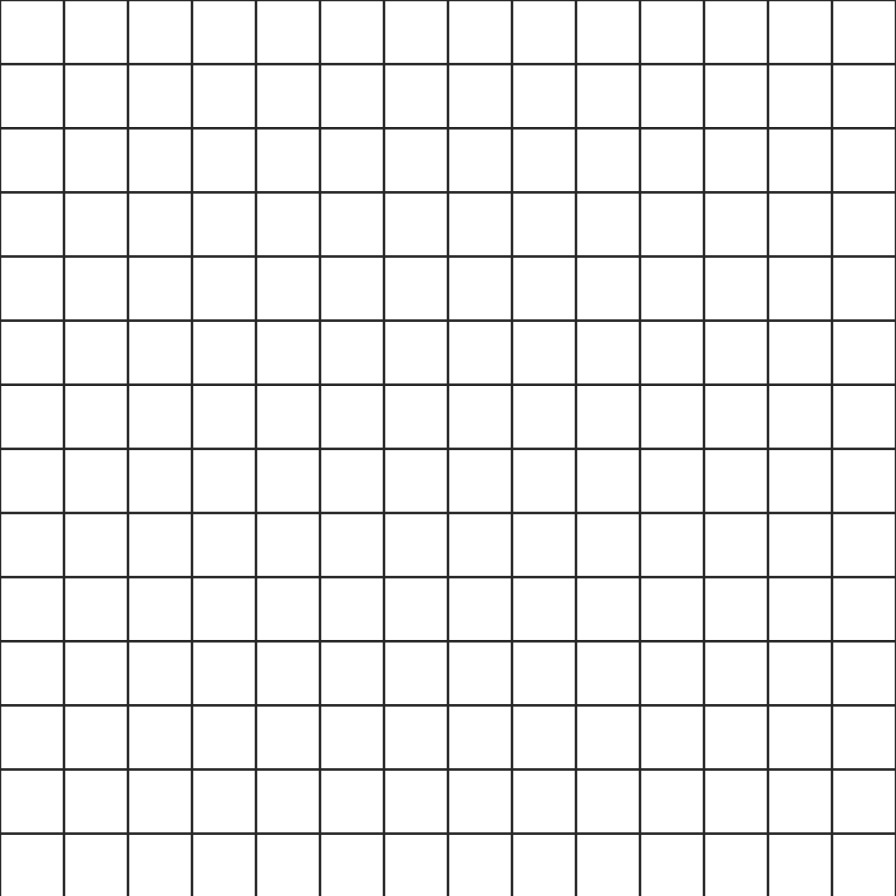
This pattern is drawn by a Shadertoy shader. Its source:

```glsl
// Share of each pixel covered by a band of the given half width
vec2 bandCoverage(vec2 dist, float halfWidth, vec2 pixel) {
    vec2 upper = min(dist + 0.5 * pixel, vec2(halfWidth));
    vec2 lower = max(dist - 0.5 * pixel, vec2(-halfWidth));
    return clamp((upper - lower) / pixel, 0.0, 1.0);
}

void mainImage(out vec4 fragColor, in vec2 fragCoord) {
    vec2 pixel = 1.0 / iResolution.xy;
    vec2 uv = fragCoord * pixel;

    // Grid hangs from the top left corner; rows are slightly taller than columns
    vec2 repeats = vec2(14.0, 13.973);
    vec2 cell = vec2(uv.x, 1.0 - uv.y) * repeats;
    vec2 lineDist = abs(fract(cell + 0.5) - 0.5) / repeats;

    // Thin dark rules on white paper
    vec2 rules = bandCoverage(lineDist, 0.00142, pixel);
    float ink = 1.0 - (1.0 - rules.x) * (1.0 - rules.y);
    fragColor = vec4(mix(vec3(1.0), vec3(0.15), ink), 1.0);
}
```
